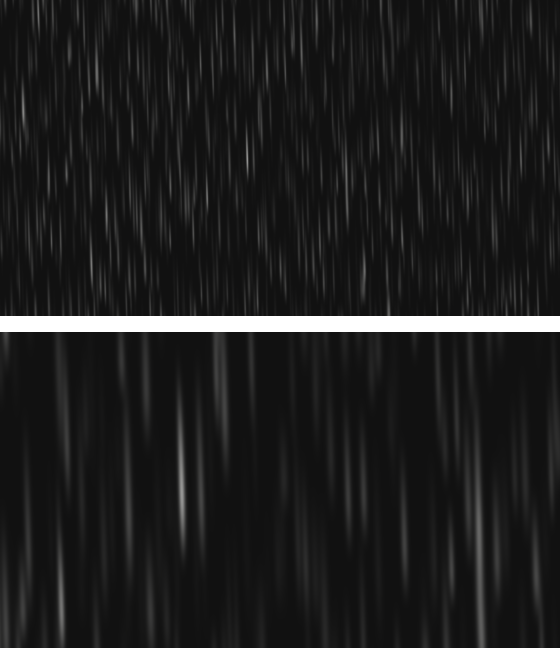
Top: the whole. Bottom: its middle third, enlarged.
A Shadertoy shader for this texture:

```glsl
// Dark night rain: soft, thin grey streaks falling almost straight down.

const vec3  BACKGROUND   = vec3(0.066);
const vec3  STREAK_TINT  = vec3(1.0, 1.0, 0.99);
const int   LAYERS       = 4;
const vec2  CELL         = vec2(0.026, 0.34);  // one streak per cell, in canvas heights
const float LEAN         = 0.025;              // sideways drift per unit of fall
const float MIN_LENGTH   = 0.13;
const float MAX_LENGTH   = 0.30;
const float MIN_WIDTH    = 0.0021;
const float MAX_WIDTH    = 0.0031;
const float FAINT_GLOW   = 0.018;
const float BRIGHT_GLOW  = 0.25;
const float GLOW_SKEW    = 2.0;                // higher means fewer bright streaks
const float CLUSTER_SIZE = 0.16;
const float CLUSTERING   = 0.9;

// Three random values in 0..1 from a 2D seed
vec3 hash3(vec2 seed) {
    vec3 p = fract(seed.xyx * vec3(0.1031, 0.1030, 0.0973));
    p += dot(p, p.yxz + 33.33);
    return fract((p.xxy + p.yzz) * p.zyx);
}

float cornerSlope(vec2 corner, vec2 offset) {
    float angle = 6.2832 * hash3(corner + 71.0).x;
    return dot(vec2(cos(angle), sin(angle)), offset);
}

// Gradient noise, roughly -0.7..0.7
float gradientNoise(vec2 p) {
    vec2 i = floor(p), f = p - i;
    vec2 u = f * f * f * (f * (f * 6.0 - 15.0) + 10.0);
    vec2 e = vec2(1.0, 0.0);
    return mix(mix(cornerSlope(i, f), cornerSlope(i + e, f - e), u.x),
               mix(cornerSlope(i + e.yx, f - e.yx), cornerSlope(i + 1.0, f - 1.0), u.x), u.y);
}

// Soft line that is brightest in its lower part and fades up into a tail
float streak(vec2 p, float len, float width) {
    float t = p.y / len;
    float along = smoothstep(0.0, 0.38, t) * (1.0 - smoothstep(0.3, 1.0, t));
    float across = p.x / width;
    return along * exp(-0.5 * across * across);
}

// One sheet of streaks, each column shifted by its own random height
float rainLayer(vec2 p, float layer) {
    p.x += layer * 0.377 * CELL.x;
    float column = floor(p.x / CELL.x);
    p.y += CELL.y * hash3(vec2(column, 17.0 + layer * 31.0)).x;
    vec2 id = vec2(column, floor(p.y / CELL.y));
    vec2 local = p - id * CELL;

    vec3 place = hash3(id + vec2(layer * 37.0 + 5.0, 11.0));
    vec3 look = hash3(id + vec2(13.0, layer * 53.0 + 203.0));
    float len = mix(MIN_LENGTH, MAX_LENGTH, look.x);
    float width = mix(MIN_WIDTH, MAX_WIDTH, look.y);
    vec2 foot = vec2(mix(0.3, 0.7, place.x) * CELL.x, place.y * (CELL.y - len));

    // Neighbouring streaks share brightness, so they gather in loose groups
    vec2 center = id * CELL + foot;
    float group = 1.0 + CLUSTERING * gradientNoise(center / CLUSTER_SIZE + layer * 9.0);
    float glow = mix(FAINT_GLOW, BRIGHT_GLOW, pow(look.z, GLOW_SKEW)) * group;
    return glow * streak(local - foot, len, width);
}

void mainImage(out vec4 fragColor, in vec2 fragCoord) {
    vec2 p = fragCoord / iResolution.y;
    p.x += LEAN * p.y;

    float light = 0.0;
    for (int i = 0; i < LAYERS; i++) {
        light += rainLayer(p, float(i));
    }
    fragColor = vec4(BACKGROUND + STREAK_TINT * light, 1.0);
}
```
